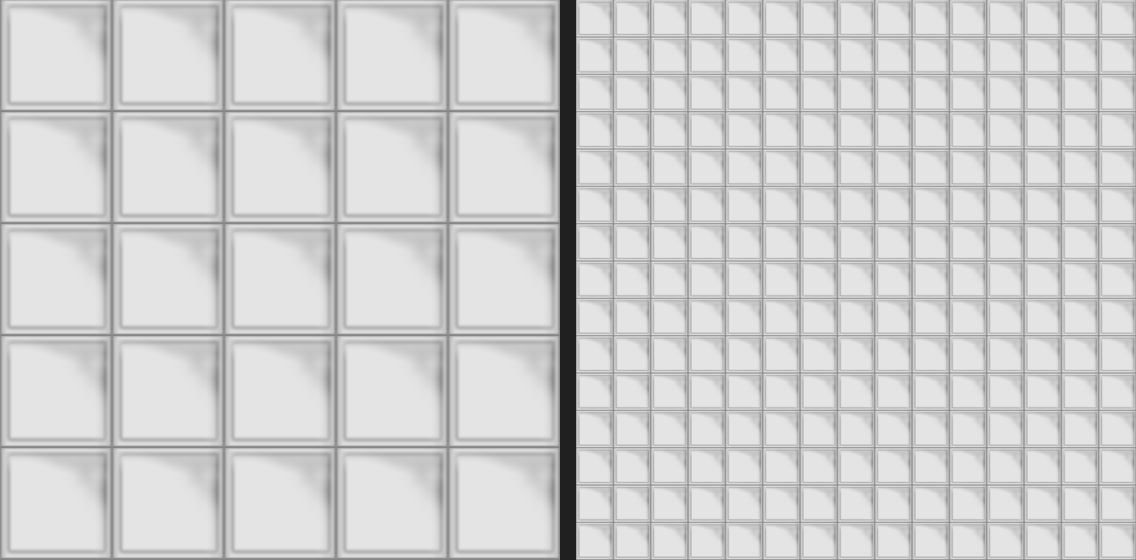
Left: one tile. Right: repeated 3 by 3.
Write a three.js fragment shader that draws this pattern.

```glsl
// Five by five grid of pale glazed square tiles with soft bevels and a grey corner sheen.
#define TILES 5.0
#define SEAM_LIFT 0.008
#define FACE 0.893
#define RIM 0.825
#define SEAM 0.50
#define GROOVE_DEPTH 0.13
#define GROOVE_WIDTH 0.022
#define SHEEN 0.105
#define CORNER_RADIUS 0.035

varying vec2 vUv;

float bell(float x, float width) {
  float k = x / width;
  return exp(-k * k);
}

float blob(vec2 p, vec2 center, vec2 radius) {
  vec2 k = (p - center) / radius;
  return exp(-dot(k, k));
}

float roundedBox(vec2 p, vec2 low, vec2 high, float radius) {
  vec2 q = abs(p - 0.5 * (low + high)) - 0.5 * (high - low) + radius;
  return length(max(q, 0.0)) + min(max(q.x, q.y), 0.0) - radius;
}

// Grey reflection along the top, gathering at the upper right.
float sheen(vec2 p) {
  float depth = 1.0 - p.y;
  float edge = mix(0.10, 0.23, smoothstep(0.2, 0.75, p.x));
  float band = 1.0 - smoothstep(edge - 0.09, edge + 0.05, depth);
  band *= smoothstep(0.04, 0.12, p.x) * smoothstep(0.02, 0.07, depth);
  float shade = SHEEN * band;
  shade += 0.085 * blob(p, vec2(0.77, 0.74), vec2(0.10, 0.09));
  shade += 0.055 * blob(p, vec2(0.84, 0.62), vec2(0.08, 0.11));
  shade += 0.14 * blob(p, vec2(0.93, 0.61), vec2(0.055, 0.17));
  return shade * (1.0 - smoothstep(0.94, 0.99, p.x));
}

void main() {
  vec2 p = fract(vUv * TILES - vec2(0.0, SEAM_LIFT));
  vec2 toSeam = min(p, 1.0 - p);

  // Face inside a raised rim, lighter along the lower and upper edges.
  float groove = roundedBox(p, vec2(0.08, 0.068), vec2(0.935, 0.93), CORNER_RADIUS);
  float rim = RIM + 0.05 * bell(toSeam.y - 0.028, 0.018);
  float tone = mix(FACE, rim, smoothstep(-0.025, 0.015, groove));

  // Groove between rim and face, softer on the top and right.
  float soften = max(0.75 * smoothstep(0.75, 0.92, p.y), 0.45 * smoothstep(0.8, 0.93, p.x));
  tone -= GROOVE_DEPTH * (1.0 - soften) * bell(groove, GROOVE_WIDTH);
  tone -= 0.05 * smoothstep(0.84, 0.93, p.x) * (1.0 - smoothstep(0.94, 0.98, p.x));
  tone -= sheen(p);

  // Dark seams, widened where they cross.
  float across = bell(toSeam.x, 0.018);
  float along = bell(toSeam.y, 0.0125);
  float crossing = blob(toSeam, vec2(0.0), vec2(0.035, 0.045));
  float seam = max(max(0.86 * across, along), 0.75 * crossing);
  tone -= 0.05 * bell(toSeam.x, 0.038);
  tone = mix(tone, SEAM, seam);

  gl_FragColor = vec4(vec3(tone), 1.0);
}
```
